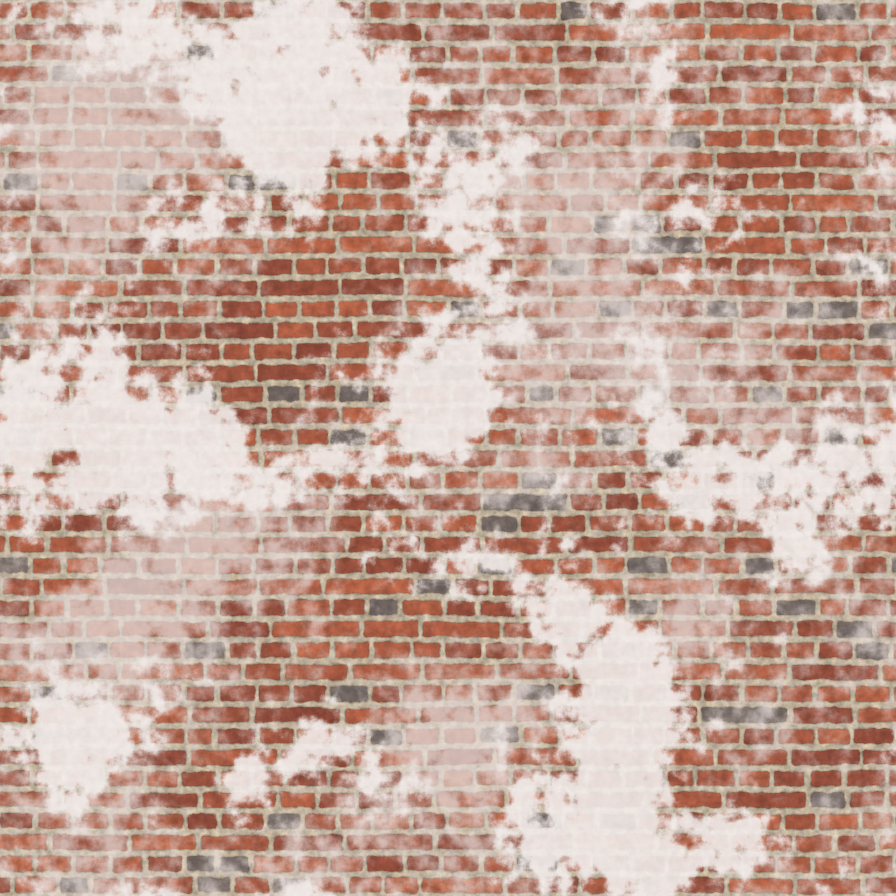
Write a WebGL 1 fragment shader that draws this texture.

```glsl
precision highp float;
// Old red brick wall in alternating long and short courses, under worn patchy whitewash.

uniform vec2 u_resolution;

// Layout, in canvas units
const float COURSES = 42.0;
const float STRETCHERS = 12.0;             // long bricks per course
const float HEADERS = 24.0;                // short bricks per course
const vec2 JOINT = vec2(0.0052, 0.0066);   // mortar width and height
const float JOINT_JITTER = 0.26;
const float SPLIT_CHANCE = 0.22;           // long bricks cut in two
const float CORNER = 0.0022;
const float EDGE_ROUGHNESS = 0.0026;
const float COURSE_WAVE = 0.0035;

// Materials
const vec3 BRICK_DARK = vec3(0.55, 0.29, 0.23);
const vec3 BRICK_LIGHT = vec3(0.71, 0.39, 0.28);
const vec3 BRICK_GREY = vec3(0.42, 0.40, 0.39);
const vec3 MORTAR = vec3(0.75, 0.69, 0.60);
const vec3 PAINT_THIN = vec3(0.90, 0.855, 0.84);
const vec3 PAINT_THICK = vec3(0.94, 0.915, 0.905);
const float GREY_CHANCE = 0.11;

// Whitewash
const float PATCH_FREQ = 5.0;
const float SPECKLE_FREQ = 44.0;
const float HAZE_OPACITY = 0.76;
const float COAT_OPACITY = 0.92;

float hash(vec2 p) {
    vec3 q = fract(vec3(p.xyx) * 0.1031);
    q += dot(q, q.yzx + 33.33);
    return fract((q.x + q.y) * q.z);
}

float cornerSlope(vec2 cell, vec2 f, float period, float seed) {
    float a = 6.28319 * hash(mod(cell, period) + seed);
    return dot(vec2(cos(a), sin(a)), f);
}

// Gradient noise that wraps after `period` cells
float gradientNoise(vec2 p, float period, float seed) {
    vec2 i = floor(p), f = p - i;
    vec2 u = f * f * f * (f * (f * 6.0 - 15.0) + 10.0);
    vec2 e = vec2(1.0, 0.0);
    return mix(
        mix(cornerSlope(i, f, period, seed),
            cornerSlope(i + e.xy, f - e.xy, period, seed), u.x),
        mix(cornerSlope(i + e.yx, f - e.yx, period, seed),
            cornerSlope(i + e.xx, f - e.xx, period, seed), u.x), u.y);
}

float fbm(vec2 uv, float freq, float seed) {
    float sum = 0.0, amp = 1.0;
    for (int i = 0; i < 5; i++) {
        sum += amp * gradientNoise(uv * freq, freq, seed);
        freq *= 2.0;
        amp *= 0.5;
        seed += 17.3;
    }
    return sum;
}

// Position of a vertical joint, in bricks along its course
float jointAt(float index, float row, float count) {
    return index + JOINT_JITTER * (hash(vec2(mod(index, count), row + 71.0)) - 0.5);
}

// Returns signed distance to the brick (x), brick id (yz), and 1 for a short brick (w)
vec4 brickAt(vec2 uv) {
    float y = uv.y * COURSES;
    float row = mod(floor(y), COURSES);
    float isShort = mod(row, 2.0);
    float count = mix(STRETCHERS, HEADERS, isShort);
    float x = uv.x * count + 0.25 * (1.0 - isShort) + 0.3 * hash(vec2(row, 5.0));
    float index = floor(x);
    index -= step(x, jointAt(index, row, count));
    index += step(jointAt(index + 1.0, row, count), x);
    float left = jointAt(index, row, count);
    float right = jointAt(index + 1.0, row, count);
    vec2 id = vec2(mod(index, count), row);

    if (isShort < 0.5 && hash(id + 13.0) < SPLIT_CHANCE) {
        float middle = mix(left, right, 0.5);
        if (x < middle) right = middle;
        else { left = middle; id.x += 50.0; }
        isShort = 1.0;
    }
    vec2 p = vec2((x - 0.5 * (left + right)) / count, (fract(y) - 0.5) / COURSES);
    vec2 halfSize = 0.5 * (vec2((right - left) / count, 1.0 / COURSES) - JOINT);
    halfSize -= 0.0008 * hash(id + 29.0);
    vec2 q = abs(p) - halfSize + CORNER;
    float dist = length(max(q, 0.0)) + min(max(q.x, q.y), 0.0) - CORNER;
    return vec4(dist, id, isShort);
}

void main() {
    vec2 uv = gl_FragCoord.xy / u_resolution;
    float soft = max(0.0009, 0.8 / u_resolution.y);
    float grain = fbm(uv, 110.0, 3.0);
    float rough = fbm(uv, 64.0, 11.0);

    // Bricks with chipped edges, set in sandy mortar
    vec2 wall = uv + vec2(0.0, COURSE_WAVE * gradientNoise(uv * 6.0, 6.0, 23.0));
    vec4 brick = brickAt(wall);
    float dist = brick.x + EDGE_ROUGHNESS * rough;
    vec3 brickColor = mix(BRICK_DARK, BRICK_LIGHT, hash(brick.yz + 41.0));
    float greyChance = GREY_CHANCE * mix(0.15, 1.0, brick.w);
    brickColor = mix(brickColor, BRICK_GREY, 0.9 * step(hash(brick.yz + 57.0), greyChance));
    brickColor *= 1.0 + 0.16 * rough + 0.12 * grain;
    vec3 color = mix(brickColor, MORTAR * (1.0 + 0.24 * grain), smoothstep(-soft, soft, dist));
    color *= 1.0 - 0.16 * smoothstep(0.0018, 0.0, abs(dist - 0.0004));

    // Whitewash: a mottled thin haze, then ragged thick patches
    float speckle = fbm(uv, SPECKLE_FREQ, 31.0);
    float hazeField = fbm(uv, 4.0, 47.0) + 0.65 * speckle;
    float haze = HAZE_OPACITY * smoothstep(-0.42, 0.52, hazeField);
    float coatField = fbm(uv, PATCH_FREQ, 83.0) + 0.3 * speckle;
    float coat = COAT_OPACITY * smoothstep(0.02, 0.30, coatField);
    vec3 paint = mix(PAINT_THIN, PAINT_THICK, coat) * (1.0 + 0.025 * grain);
    color = mix(color, paint, 1.0 - (1.0 - haze) * (1.0 - coat));

    gl_FragColor = vec4(color, 1.0);
}
```
